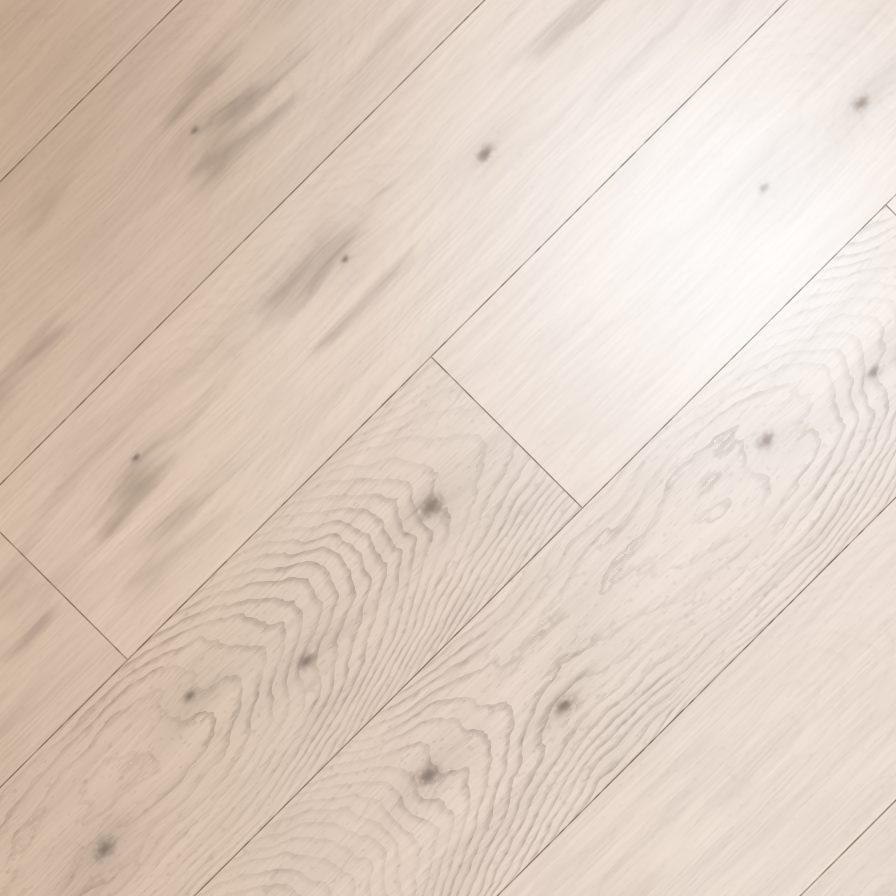
Reproduce this texture procedurally as a Shadertoy shader.

```glsl
float hash(vec2 p) {
    return fract(sin(dot(p, vec2(127.1, 311.7))) * 43758.5453);
}

float noise(vec2 p) {
    vec2 i = floor(p), f = fract(p);
    f = f * f * (3.0 - 2.0 * f);
    return mix(mix(hash(i), hash(i + vec2(1, 0)), f.x),
               mix(hash(i + vec2(0, 1)), hash(i + vec2(1, 1)), f.x), f.y);
}

float fbm(vec2 p) {
    float sum = 0.0, amp = 0.5;
    for (int i = 0; i < 4; i++) {
        sum += amp * noise(p);
        p = p * 2.03 + 17.3;
        amp *= 0.5;
    }
    return sum;
}

// Scattered knots of one board: x = dark core, y = soft halo along the grain
vec2 knots(float along, float v, float board, float row) {
    vec2 result = vec2(0);
    float cell = floor(along / 0.24);
    for (float k = -1.0; k <= 1.0; k++) {
        vec2 id = vec2(cell + k, board);
        float present = step(0.5, hash(id + 3.7)) * step(row, 3.5);
        float size = 0.005 + 0.009 * pow(hash(id + 9.1), 2.0);
        vec2 center = vec2((id.x + 0.3 + 0.4 * hash(id)) * 0.24, 0.32 + 0.3 * hash(id + 5.3));
        vec2 d = vec2(along - center.x, (v - center.y) * 0.338);
        float wobble = 0.5 + noise(d * 170.0 + id * 7.0);
        float core = exp(-dot(d * vec2(0.7, 1.1), d * vec2(0.7, 1.1)) / (size * size * wobble));
        float halo = exp(-dot(d * vec2(11.0, 28.0), d * vec2(11.0, 28.0)));
        result += present * vec2(core, halo);
    }
    return result;
}

void mainImage(out vec4 fragColor, in vec2 fragCoord) {
    vec2 p = fragCoord / iResolution.xy;
    float px = 1.0 / min(iResolution.x, iResolution.y);

    // Diagonal board layout, each row's end joint stepped along
    float across = p.x + 1.0 - p.y;
    float along = p.x + p.y - 1.0;
    float rowPos = (across - 0.203) / 0.338;
    float row = floor(rowPos), v = fract(rowPos);
    float plankPos = (along + 0.594 - 0.677 * (row - 1.0)) / 2.7;
    float plank = floor(plankPos);
    float board = row + 13.0 * plank;
    vec2 grain = vec2(along + 5.7 * hash(vec2(board, 2.0)), across + 3.0 * hash(vec2(board, 8.0)));
    vec2 knot = knots(along, v, board, row);

    // Lighting: warm on the left, broad sheen at the upper right
    vec3 color = mix(vec3(0.82, 0.72, 0.63), vec3(0.915, 0.855, 0.81), smoothstep(-0.25, 0.85, p.x));
    color -= vec3(0.075, 0.085, 0.09) * (1.0 - smoothstep(0.0, 0.6, distance(p, vec2(0, 1))));
    color += 0.02 * (hash(vec2(board, 4.0)) - 0.5);
    vec2 toLight = p - vec2(0.83, 0.73);
    float sheen = exp(-12.0 * dot(toLight, toLight));
    color = mix(color, vec3(1.0, 0.99, 0.985), 0.95 * sheen);
    float contrast = 1.0 - 0.6 * sheen;

    // Growth rings: nested arches and ovals on the figured boards
    float figured = plank < -0.5 && row > 1.5 && row < 3.5 ? 1.0 : 0.12;
    float u = (v - 0.4) * 0.338 + 0.05 * (fbm(grain * vec2(2.5, 5.0)) - 0.5);
    float heart = along + 0.3 * sin(5.0 * along + 1.43 * row - 1.56);
    float rings = 12.0 * (heart + 20.0 * u * u) + 1.7 * fbm(grain * vec2(9.0, 22.0)) + 1.1 * knot.y;
    float phase = fract(rings);
    float slope = fwidth(rings);
    float blur = clamp(slope, 0.04, 0.4);
    float start = 1.0 - blur - min(0.5, 0.009 * slope / px);
    float ring = smoothstep(start, 1.0 - blur, phase) * (1.0 - smoothstep(1.0 - blur, 1.0, phase));
    float ringFade = smoothstep(0.3, 0.62, fbm(grain * vec2(5.0, 14.0) + 8.0));
    float dashes = 0.6 + 0.7 * noise(grain * vec2(90.0, 130.0));
    float shade = 0.13 * figured * ring * (0.3 + 0.7 * ringFade) * dashes;

    // Fine fibres, short pores and broad mineral streaks
    float bend = 0.012 * knot.y + 0.025 * fbm(grain * vec2(4.0, 7.0));
    vec2 fibre = grain + vec2(0, bend);
    shade += 0.045 * (noise(fibre * vec2(14.0, 260.0)) - 0.5);
    shade += 0.06 * (fbm(fibre * vec2(3.0, 45.0)) - 0.5);
    float pores = smoothstep(0.7, 0.95, noise(fibre * vec2(90.0, 280.0)));
    shade += pores * (0.015 + 0.035 * figured);
    float streakRow = row > -0.5 && row < 1.5 ? 1.0 : 0.2;
    float middle = exp(-pow((v - 0.5) / 0.3, 2.0));
    float streak = smoothstep(0.46, 0.8, fbm(fibre * vec2(4.0, 24.0) + 4.0));
    streak *= 0.7 + 0.6 * noise(fibre * vec2(12.0, 120.0));
    shade += 0.2 * streak * middle * streakRow + 0.05 * knot.y;
    color *= 1.0 - contrast * shade * vec3(0.95, 1.0, 1.03);

    // Knots
    color = mix(color, vec3(0.47, 0.41, 0.37), clamp(0.75 * knot.x, 0.0, 0.75) * contrast);

    // Thin seams with uneven darkness
    float sideGap = min(v, 1.0 - v) * 0.338 * 0.707;
    float endGap = min(fract(plankPos), 1.0 - fract(plankPos)) * 2.7 * 0.707;
    float seam = 1.0 - smoothstep(0.0, 0.0007 + 0.8 * px, min(sideGap, endGap));
    float wear = 0.4 + 0.5 * noise(vec2(along, across) * 90.0);
    color = mix(color, vec3(0.45, 0.38, 0.32), seam * wear * (1.0 - 0.3 * sheen));

    fragColor = vec4(clamp(color, 0.0, 1.0), 1.0);
}
```
